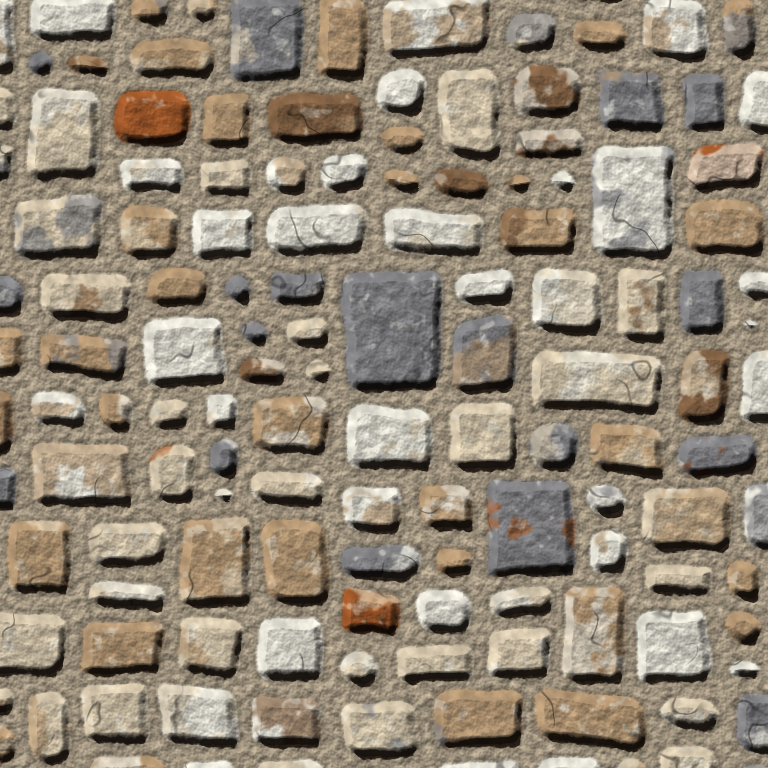
A Shadertoy shader for this texture:

```glsl
// Sunlit rubble-stone wall: rough grey, sand and brown blocks set in coarse mortar.

const vec3 PALE = vec3(0.78, 0.77, 0.73);
const vec3 SAND = vec3(0.73, 0.68, 0.59);
const vec3 TAN = vec3(0.62, 0.52, 0.40);
const vec3 SLATE = vec3(0.45, 0.45, 0.46);
const vec3 UMBER = vec3(0.45, 0.34, 0.24);
const vec3 RUST = vec3(0.56, 0.31, 0.15);
const vec3 MORTAR = vec3(0.63, 0.58, 0.50);
const vec3 SHADOW = vec3(0.27, 0.23, 0.20);
const vec2 TO_SUN = vec2(-0.45, 0.89);
const float SUN_SLOPE = 1.0;

struct Block { vec2 mid; vec2 halfSize; uint seed; };

uint scramble(uint n) {
    n = n * 747796405u + 2891336453u;
    n = ((n >> ((n >> 28u) + 4u)) ^ n) * 277803737u;
    return (n >> 22u) ^ n;
}

// Random value in 0..1, one per seed and channel
float random(uint seed, uint channel) {
    return float(scramble(seed + channel * 7919u) >> 8u) / 16777216.0;
}

float cornerSlope(ivec2 corner, vec2 offset) {
    uint h = scramble(uint(corner.x) + scramble(uint(corner.y)));
    float angle = 6.2832 * float(h >> 16u) / 65536.0;
    return dot(vec2(cos(angle), sin(angle)), offset);
}

float gradientNoise(vec2 p) {
    vec2 cell = floor(p), f = p - cell;
    ivec2 c = ivec2(cell);
    vec2 u = f * f * f * (f * (f * 6.0 - 15.0) + 10.0);
    float low = mix(cornerSlope(c, f), cornerSlope(c + ivec2(1, 0), f - vec2(1, 0)), u.x);
    float high = mix(cornerSlope(c + ivec2(0, 1), f - vec2(0, 1)), cornerSlope(c + 1, f - 1.0), u.x);
    return 1.4 * mix(low, high, u.y);
}

float fbm(vec2 p, int octaves) {
    float sum = 0.0, amplitude = 0.6;
    for (int i = 0; i < octaves; i++) {
        sum += amplitude * gradientNoise(p);
        p = mat2(1.6, 1.2, -1.2, 1.6) * p + 17.3;
        amplitude *= 0.55;
    }
    return sum;
}

// Bends the joints so that no course runs straight
vec2 wobble(vec2 p) {
    vec2 broad = vec2(gradientNoise(p * 5.0), gradientNoise(p * 5.0 + 31.0));
    vec2 small = vec2(gradientNoise(p * 24.0 + 7.0), gradientNoise(p * 24.0 + 53.0));
    return p + 0.010 * broad + 0.0035 * small;
}

// Splits the wall at random until the piece holding p is stone sized
Block findBlock(vec2 p) {
    vec2 lo = vec2(-0.09, -0.07), hi = vec2(1.08, 1.10);
    uint seed = 41u;
    for (int i = 0; i < 13; i++) {
        vec2 size = hi - lo;
        float largest = mix(0.013, 0.034, pow(random(seed, 1u), 3.0));
        if (size.x * size.y < largest && size.x < 2.2 * size.y && size.y < 1.5 * size.x) break;
        bool upright = size.x > size.y * mix(1.1, 1.7, random(seed, 2u));
        vec2 cut = mix(lo, hi, mix(0.36, 0.64, random(seed, 3u)));
        bool beyond = upright ? p.x > cut.x : p.y > cut.y;
        vec2 axis = upright ? vec2(1, 0) : vec2(0, 1);
        if (beyond) lo = mix(lo, cut, axis);
        else hi = mix(hi, cut, axis);
        seed = scramble(seed * 2u + (beyond ? 1u : 0u));
    }
    return Block(0.5 * (lo + hi), 0.5 * (hi - lo), seed);
}

// Signed distance to a skewed, rounded block; negative inside
float blockDistance(vec2 p, Block b) {
    vec2 q = p - b.mid;
    q += q.yx * 0.14 * (vec2(random(b.seed, 4u), random(b.seed, 5u)) - 0.5);
    float radius = mix(0.012, 0.026, random(b.seed, 6u));
    float inset = mix(0.006, 0.012, random(b.seed, 7u));
    vec2 e = abs(q) - (b.halfSize - inset - radius);
    return length(max(e, 0.0)) + min(max(e.x, e.y), 0.0) - radius;
}

vec2 stoneOffset(uint seed) {
    return 40.0 * vec2(random(seed, 8u), random(seed, 9u));
}

// Height of the wall surface above the mortar bed
float relief(vec2 uv) {
    vec2 p = wobble(uv);
    Block b = findBlock(p);
    float body = smoothstep(0.001, 0.014, -blockDistance(p, b));
    float face = 0.005 * fbm(uv * 13.0 + stoneOffset(b.seed), 3);
    float grit = 0.0024 * fbm(uv * 70.0, 3);
    return body * (0.018 + face) + grit * mix(1.4, 1.0, body);
}

// Share of sunlight blocked by higher ground towards the sun
float castShadow(vec2 uv, float ground) {
    float excess = -1.0;
    for (int i = 1; i <= 6; i++) {
        float reach = 0.0035 * float(i);
        excess = max(excess, relief(uv + TO_SUN * reach) - ground - reach * SUN_SLOPE);
    }
    return smoothstep(-0.0005, 0.0025, excess);
}

vec3 stoneTint(float pick) {
    if (pick < 0.27) return PALE;
    if (pick < 0.53) return SAND;
    if (pick < 0.72) return TAN;
    if (pick < 0.88) return SLATE;
    return pick < 0.96 ? UMBER : RUST;
}

// Mottled stone face with stains, pale crust and thin cracks
vec3 stoneColor(vec2 uv, uint seed) {
    vec2 shift = stoneOffset(seed);
    float stain = fbm(uv * 12.0 + shift, 4) + 0.4 * (random(seed, 10u) - 0.5);
    vec3 color = mix(stoneTint(random(seed, 11u)), stoneTint(random(seed, 12u)),
                     0.7 * smoothstep(0.08, 0.24, stain));
    color = mix(color, PALE, 0.45 * smoothstep(0.18, 0.45, fbm(uv * 38.0 + shift, 3)));
    float crack = 1.0 - smoothstep(0.0, 0.035, abs(fbm(uv * 9.0 - shift, 3)));
    crack *= smoothstep(0.1, 0.4, gradientNoise(uv * 14.0 + shift.yx));
    return color * (1.0 + 0.22 * fbm(uv * 48.0 - shift, 3)) * (1.0 - 0.4 * crack);
}

void mainImage(out vec4 fragColor, in vec2 fragCoord) {
    vec2 uv = fragCoord / iResolution.y;
    vec2 p = wobble(uv);
    Block b = findBlock(p);
    float d = blockDistance(p, b);

    // Materials
    vec3 mortar = MORTAR * (0.97 + 0.25 * fbm(uv * 80.0, 3)) * mix(0.85, 1.0, smoothstep(0.0, 0.008, d));
    vec3 color = mix(mortar, stoneColor(uv, b.seed), smoothstep(0.002, -0.004, d));

    // Sunlight from the upper left
    float ground = relief(uv);
    float slope = (ground - relief(uv + TO_SUN * 0.0025)) / 0.0025;
    color *= 1.0 + clamp(0.55 * slope, -0.5, 0.16);
    color *= mix(vec3(1.0), SHADOW, castShadow(uv, ground));

    fragColor = vec4(clamp(color, 0.0, 1.0), 1.0);
}
```
